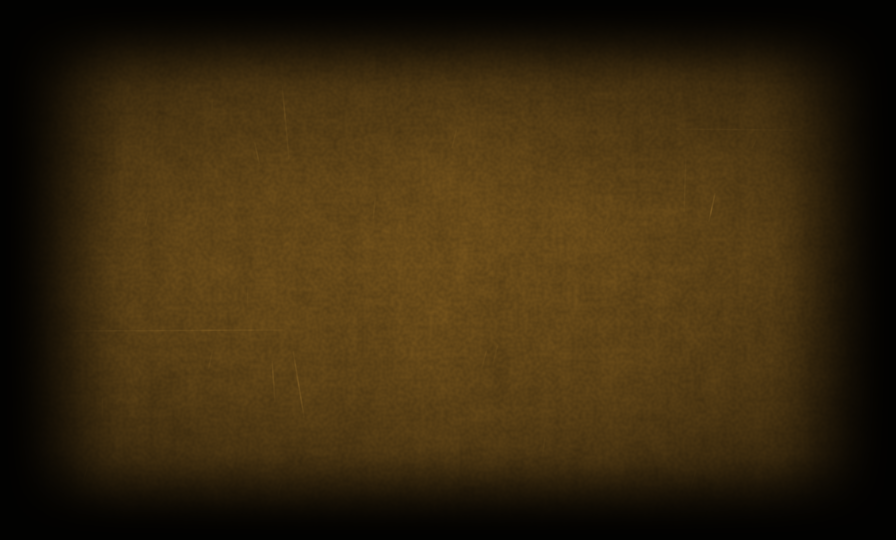
Give the GLSL for this texture, as a Shadertoy shader.

```glsl
// Worn brown cloth lit from the middle, fading to black around the border.
// Layered gradient noise gives stains, weave and grain; thin distance-field
// segments give the scratches, and an edge-based vignette shapes the light.

vec2 hash2(vec2 p) {
    vec3 q = fract(p.xyx * vec3(0.1031, 0.1030, 0.0973));
    q += dot(q, q.yzx + 33.33);
    return fract((q.xx + q.yz) * q.zy);
}

// Gradient noise, roughly -0.7 to 0.7
float gradientNoise(vec2 p) {
    vec2 cell = floor(p), f = fract(p);
    vec2 u = f * f * f * (f * (f * 6.0 - 15.0) + 10.0);
    float corner[4];
    for (int i = 0; i < 4; i++) {
        vec2 offset = vec2(i & 1, i >> 1);
        float angle = 6.2832 * hash2(cell + offset + 100.0).x;
        corner[i] = dot(vec2(cos(angle), sin(angle)), f - offset);
    }
    return mix(mix(corner[0], corner[1], u.x), mix(corner[2], corner[3], u.x), u.y);
}

float fbm(vec2 p) {
    float sum = 0.0, amplitude = 0.5;
    for (int i = 0; i < 5; i++) {
        sum += amplitude * gradientNoise(p);
        p = mat2(1.6, 1.2, -1.2, 1.6) * p + 7.3;
        amplitude *= 0.6;
    }
    return sum;
}

// Thin smooth line from a to b that fades towards both ends
float scratch(vec2 p, vec2 a, vec2 b) {
    vec2 pa = p - a, ba = b - a;
    float t = clamp(dot(pa, ba) / dot(ba, ba), 0.0, 1.0);
    float d = length(pa - ba * t);
    float width = max(0.0028, 1.2 / iResolution.y);
    return (1.0 - smoothstep(0.0, width, d)) * (0.35 + 2.6 * t * (1.0 - t));
}

float vignette(vec2 uv) {
    vec2 edge = min(uv, 1.0 - uv);
    vec2 border = smoothstep(vec2(0.0), vec2(0.15, 0.18), edge);
    vec2 q = uv - vec2(0.48, 0.5);
    float broadLight = 1.0 - dot(q * q, vec2(1.3, 2.3));
    return border.x * border.y * broadLight;
}

void mainImage(out vec4 fragColor, in vec2 fragCoord) {
    vec2 uv = fragCoord / iResolution.xy;
    vec2 p = fragCoord / iResolution.y;
    float aspect = iResolution.x / iResolution.y;

    // Stains, woven streaks and fine grain
    float cloth = 1.0 + 0.12 * fbm(p * 4.0) + 0.14 * fbm(p * 19.0 + 31.0);
    cloth += 0.05 * gradientNoise(p * vec2(48.0, 5.0));
    cloth += 0.04 * gradientNoise(p * vec2(6.0, 60.0) + 17.0);
    cloth += 0.12 * gradientNoise(p * 141.0) + 0.06 * gradientNoise(p * 83.0 + 9.0);

    // Long scratches, upright ones first
    float marks = 0.45 * scratch(p, vec2(0.522, 0.848), vec2(0.535, 0.707));
    marks += 0.6 * scratch(p, vec2(0.504, 0.33), vec2(0.509, 0.257));
    marks += 0.7 * scratch(p, vec2(0.543, 0.348), vec2(0.563, 0.228));
    marks += 0.7 * scratch(p, vec2(0.472, 0.735), vec2(0.48, 0.696));
    marks += 0.4 * scratch(p, vec2(1.27, 0.706), vec2(1.267, 0.609));
    marks += 0.9 * scratch(p, vec2(1.324, 0.641), vec2(1.313, 0.591));
    marks += 0.5 * scratch(p, vec2(0.135, 0.387), vec2(0.522, 0.389));
    marks += 0.3 * scratch(p, vec2(1.25, 0.761), vec2(1.478, 0.759));

    // Short scattered fibres
    for (int i = 0; i < 28; i++) {
        vec2 seed = vec2(i, 3 * i + 5);
        vec2 start = hash2(seed) * vec2(aspect, 1.0);
        vec2 shape = hash2(seed + 50.0);
        vec2 along = vec2(0.025 * (shape.x - 0.5), 0.012 + 0.03 * shape.y);
        marks += (0.1 + 0.25 * shape.x) * scratch(p, start, start + along);
    }
    marks *= 0.75 + 0.8 * gradientNoise(p * 60.0 + 4.0);

    // Brown cloth under the light, with a faint warm floor
    float light = vignette(uv);
    vec3 color = vec3(0.398, 0.282, 0.093) * light * cloth;
    color += vec3(0.17, 0.13, 0.06) * marks * light;
    color += vec3(0.008, 0.006, 0.002);
    fragColor = vec4(color, 1.0);
}
```
